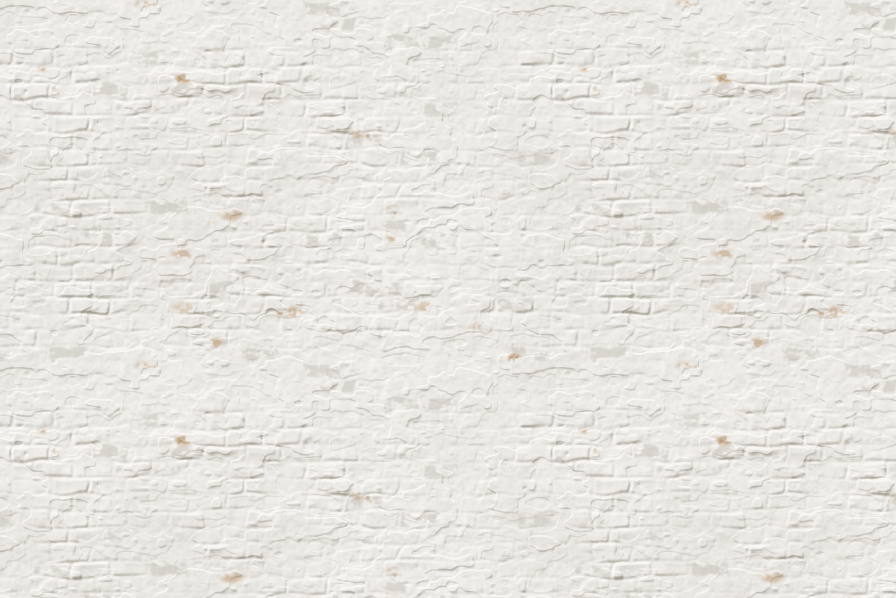
This texture is drawn by a Shadertoy shader. Its source:

```glsl
// Whitewashed brick wall: worn courses under thick paint, with chips and rusty stains.
#define TILE vec2(0.604, 0.6055)     // size of one repeat, in canvas units
#define BRICKS vec2(14.0, 22.0)      // bricks and courses in one repeat
#define BRICK_ASPECT 2.35
#define JOINT 0.13                   // half joint width, in course heights
#define LIGHT_STEP vec2(0.0016, 0.0045)
#define RELIEF 0.25
#define STAINS 16
#define WHITE vec3(0.922, 0.913, 0.897)
#define SHADOW vec3(0.66, 0.635, 0.59)
#define TAN vec3(0.76, 0.64, 0.51)
#define OCHRE vec3(0.62, 0.43, 0.22)

float hash(vec2 p) {
    vec3 q = fract(p.xyx * 0.1031);
    q += dot(q, q.yzx + 33.33);
    return fract((q.x + q.y) * q.z);
}

// Value noise that wraps over one repeat.
float noise(vec2 t, vec2 freq) {
    vec2 p = t * freq, i = floor(p), f = fract(p);
    f = f * f * (3.0 - 2.0 * f);
    vec2 a = mod(i, freq), b = mod(i + 1.0, freq);
    vec2 seed = freq.yx * 1.37;
    return mix(mix(hash(a + seed), hash(vec2(b.x, a.y) + seed), f.x),
               mix(hash(vec2(a.x, b.y) + seed), hash(b + seed), f.x), f.y);
}

float fbm(vec2 t, vec2 freq) {
    return 0.5 * noise(t, freq) + 0.3 * noise(t, freq * 2.0) + 0.2 * noise(t, freq * 4.0);
}

// Running bond: returns the cell id in xy and the signed edge distance in z.
vec3 brick(vec2 t) {
    vec2 g = t * BRICKS;
    g += vec2(0.16, 0.34) * (vec2(noise(t, vec2(30, 24)), noise(t, vec2(26, 20))) - 0.5);
    float row = mod(floor(g.y), BRICKS.y);
    g.x += 0.5 * mod(row, 2.0) + 0.3 * hash(vec2(row, 7.0));
    vec2 halfSize = 0.5 * vec2(BRICK_ASPECT, 1.0);
    vec2 q = abs(fract(g) - 0.5) * 2.0 * halfSize - halfSize + JOINT + 0.1;
    float d = length(max(q, 0.0)) + min(max(q.x, q.y), 0.0) - 0.1;
    return vec3(mod(floor(g.x), BRICKS.x), row, d);
}

// How far the bricks show through the paint: smooth at the seam and in one upright band.
float exposure(vec2 t) {
    float seam = abs(fract(t.y + 0.46) - 0.5);
    float band = abs(fract(t.x - 0.33) - 0.5);
    float worn = smoothstep(0.2, 0.65, noise(t, vec2(7, 6)));
    return smoothstep(0.01, 0.16, seam) * mix(0.35, 1.0, smoothstep(0.0, 0.17, band))
         * mix(0.3, 1.0, worn);
}

float paintHeight(vec2 t) {
    vec3 b = brick(t);
    float broken = smoothstep(0.2, 0.7, noise(t, vec2(32, 26)));
    float rise = mix(0.3, 1.0, hash(b.xy + 3.0)) * mix(0.15, 1.0, broken);
    float h = 1.05 * exposure(t) * rise * (1.0 - smoothstep(-0.08, 0.13, b.z));
    // Flaked paint leaves short ragged ledges.
    float flakes = fbm(t, vec2(15, 18));
    h += 0.5 * smoothstep(0.54, 0.59, flakes) + 0.3 * smoothstep(0.37, 0.41, flakes);
    // Trowel lumps and brush grain.
    h += 0.45 * noise(t, vec2(46, 34)) + 0.32 * noise(t, vec2(92, 66));
    return h + 0.16 * noise(t, vec2(180, 124));
}

void mainImage(out vec4 fragColor, in vec2 fragCoord) {
    vec2 uv = fragCoord / iResolution.xy;
    vec2 t = fract(vec2(uv.x, 1.0 - uv.y) / TILE);

    // Light rakes down from the upper left and drops short shadows.
    float h = paintHeight(t);
    float slope = h - paintHeight(t - LIGHT_STEP);
    float dropShadow = max(paintHeight(t - 2.2 * LIGHT_STEP) - h - 0.35, 0.0);
    float tone = slope > 0.0 ? 0.12 * slope : RELIEF * slope;
    tone -= 0.12 * dropShadow;
    tone += 0.035 * (fbm(t, vec2(6, 4)) - 0.5) + 0.03 * (noise(t, vec2(120, 84)) - 0.5);
    vec3 color = mix(WHITE, SHADOW, clamp(-tone * 3.6, 0.0, 1.0));
    color += vec3(1.0, 1.0, 1.02) * clamp(tone, 0.0, 0.055);

    // Thin grey paint on a few bricks.
    vec3 b = brick(t);
    float grain = fbm(t, vec2(50, 40));
    float thin = step(0.9, hash(b.xy + 19.0)) * (1.0 - smoothstep(-0.1, 0.1, b.z));
    color = mix(color, mix(WHITE, SHADOW, 0.5), 0.6 * thin * smoothstep(0.4, 0.65, grain));

    // Scattered stains, mostly faint tan, a few ochre.
    for (int i = 0; i < STAINS; i++) {
        float k = float(i) + 1.0;
        vec2 center = vec2(hash(vec2(k, 2.3)), hash(vec2(k, 8.9)));
        float kind = hash(vec2(k, 14.7));
        vec2 size = mix(vec2(0.034, 0.022), vec2(0.014, 0.016), kind);
        float d = length((fract(t - center + 0.5) - 0.5) / size);
        float spot = (1.0 - smoothstep(0.3, 1.1, d)) * smoothstep(0.42, 0.66, grain);
        color = mix(color, mix(TAN, OCHRE, kind * kind), spot * mix(0.4, 0.85, kind));
    }
    fragColor = vec4(color, 1.0);
}
```
